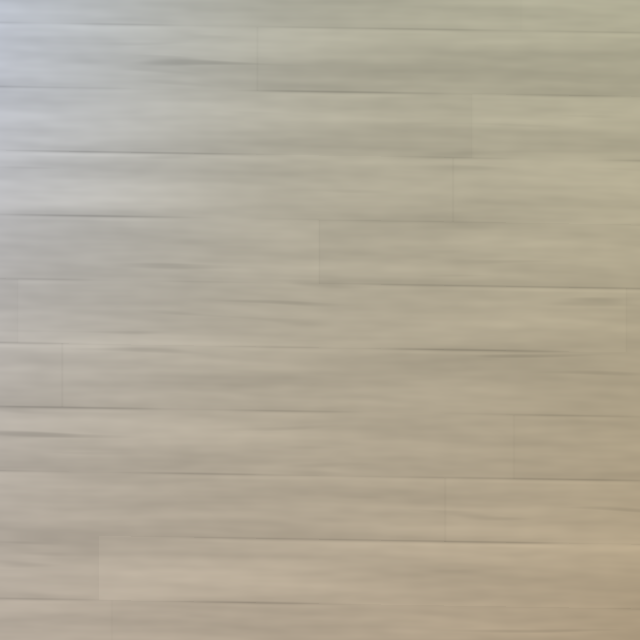
This texture is drawn by a Shadertoy shader. Its source:

```glsl
// Light over the floor
const vec3 LOWER_LEFT  = vec3(0.715, 0.672, 0.618);
const vec3 LOWER_RIGHT = vec3(0.692, 0.622, 0.515);
const vec3 UPPER_LEFT  = vec3(0.705, 0.702, 0.680);
const vec3 UPPER_RIGHT = vec3(0.668, 0.655, 0.565);
const vec3 WINDOW_GLOW = vec3(0.035, 0.060, 0.125);
const float GLOW_RADIUS = 0.42;

// Planks
const float ROWS = 10.0;
const float PLANK_LENGTH = 0.95;
const float TILT = 0.016;
const float ROW_OFFSET = 0.35;
const float SEAM_WIDTH = 0.0018;
const float SEAM_DARKNESS = 0.085;
const float JOINT_DARKNESS = 0.035;
const float PLANK_CONTRAST = 0.026;

// Grain: frequency along and across the planks
const vec2 BAND_FREQ   = vec2(1.3, 17.0);
const vec2 STREAK_FREQ = vec2(3.5, 48.0);
const vec2 FIBRE_FREQ  = vec2(13.0, 115.0);
const vec2 MOTTLE_FREQ = vec2(26.0, 60.0);
const float BAND_CONTRAST   = 0.080;
const float STREAK_CONTRAST = 0.042;
const float FIBRE_CONTRAST  = 0.022;
const float MOTTLE_CONTRAST = 0.014;
const float CRACK_DARKNESS  = 0.085;

float hash(vec2 cell) {
    uvec2 q = uvec2(ivec2(cell)) * uvec2(1597u, 3812u) + uvec2(71u, 913u);
    uint n = (q.x ^ (q.y * 2639u)) * 747796u;
    n = (n ^ (n >> 15)) * 277803u;
    n = (n ^ (n >> 13)) * 951275u;
    return float((n ^ (n >> 16)) & 65535u) / 65535.0;
}

float cornerSlope(vec2 cell, vec2 offset) {
    float angle = 6.2832 * hash(cell);
    return dot(vec2(cos(angle), sin(angle)), offset);
}

// Gradient noise, roughly -0.7 to 0.7
float noise(vec2 p) {
    vec2 i = floor(p), f = fract(p);
    vec2 w = f * f * f * (f * (f * 6.0 - 15.0) + 10.0);
    vec2 e = vec2(1.0, 0.0);
    return mix(mix(cornerSlope(i, f), cornerSlope(i + e, f - e), w.x),
               mix(cornerSlope(i + e.yx, f - e.yx), cornerSlope(i + 1.0, f - 1.0), w.x), w.y);
}

float line(float d, float width) {
    return exp(-d * d / (width * width));
}

vec3 floorLight(vec2 uv) {
    vec3 light = mix(mix(LOWER_LEFT, LOWER_RIGHT, uv.x),
                     mix(UPPER_LEFT, UPPER_RIGHT, sqrt(uv.x)), uv.y);
    vec2 toWindow = (uv - vec2(0.0, 1.0)) * vec2(1.25, 0.9) / GLOW_RADIUS;
    return light + WINDOW_GLOW * exp(-dot(toWindow, toWindow));
}

// Brightness change from seams, joints and the tone of each plank
float plankTone(vec2 p) {
    float y = p.y * ROWS + ROW_OFFSET;
    float row = floor(y);
    float x = p.x / PLANK_LENGTH + hash(vec2(row, 7.0));
    float tone = (hash(vec2(floor(x), row)) - 0.5) * PLANK_CONTRAST;

    float seamRow = floor(y + 0.5);
    float toSeam = (y - seamRow) / ROWS;
    float wear = smoothstep(-0.35, 0.4, noise(vec2(p.x * 4.0, seamRow * 3.7)));
    float seam = line(toSeam, SEAM_WIDTH) + 0.30 * line(toSeam - 0.004, 0.007);
    float highlight = line(toSeam + 0.005, 0.0025);
    tone += wear * (0.025 * highlight - SEAM_DARKNESS * seam);

    float toJoint = (x - floor(x + 0.5)) * PLANK_LENGTH;
    float jointWear = hash(vec2(row, floor(x + 0.5) + 31.0));
    return tone - JOINT_DARKNESS * jointWear * line(toJoint, SEAM_WIDTH);
}

float woodGrain(vec2 p) {
    p.y += 0.006 * noise(p * vec2(3.0, 7.0));
    float grain = BAND_CONTRAST * noise(p * BAND_FREQ + 3.3);
    grain += STREAK_CONTRAST * noise(p * STREAK_FREQ + 17.1);
    grain += FIBRE_CONTRAST * noise(p * FIBRE_FREQ + 41.7);
    grain += MOTTLE_CONTRAST * noise(p * MOTTLE_FREQ + 67.9);

    // Sparse dark cracks where the streaks run deepest
    float crack = smoothstep(0.22, 0.60, noise(p * vec2(4.5, 75.0) + 91.3));
    float patches = smoothstep(-0.05, 0.35, noise(p * vec2(2.0, 12.0) + 5.7));
    return grain - CRACK_DARKNESS * crack * patches;
}

void mainImage(out vec4 fragColor, in vec2 fragCoord) {
    vec2 uv = fragCoord / iResolution.xy;
    vec2 p = vec2(uv.x, uv.y + TILT * uv.x);
    float tone = plankTone(p) + woodGrain(p);
    vec3 color = floorLight(uv) * (1.0 + 1.25 * tone);
    fragColor = vec4(clamp(color, 0.0, 1.0), 1.0);
}
```
